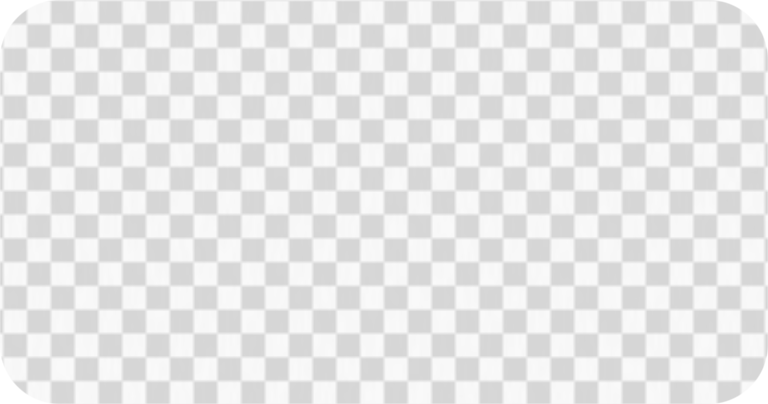
Give the GLSL for this pattern, as a Shadertoy shader.

```glsl
// A pale grey checkerboard on a white ground, cut to a rounded panel.
// Two soft square waves are multiplied to give the checks and their blurred seams;
// faint upright streaks of value noise add slight wear to each check.

#define CELL 0.0589          // side of one check, in canvas heights
#define SHIFT 0.0015         // downward offset of the grid
#define SEAM 0.15            // width of the blurred seam, in checks
#define RADIUS 0.148         // corner radius of the panel
#define STREAK 0.012         // strength of the streaks
#define STREAK_FREQ vec2(7.0, 1.7)
#define LIGHT vec3(0.972)
#define DARK vec3(0.840)
#define GROUND vec3(1.0)

float hash(vec2 p) {
    vec3 q = fract(vec3(p.xyx) * 0.1031);
    q += dot(q, q.yzx + 33.33);
    return fract((q.x + q.y) * q.z);
}

float valueNoise(vec2 p) {
    vec2 i = floor(p), f = fract(p);
    f = f * f * (3.0 - 2.0 * f);
    return mix(mix(hash(i), hash(i + vec2(1.0, 0.0)), f.x),
               mix(hash(i + vec2(0.0, 1.0)), hash(i + 1.0), f.x), f.y);
}

// Square wave of period two: +1 on even checks, -1 on odd, with soft flanks.
vec2 softSquare(vec2 u, float halfWidth) {
    vec2 triangle = 0.5 - abs(mod(u + 0.5, 2.0) - 1.0);
    return clamp(triangle / halfWidth, -1.0, 1.0);
}

float roundedBox(vec2 p, vec2 halfSize, float radius) {
    vec2 q = abs(p) - halfSize + radius;
    return length(max(q, 0.0)) + min(max(q.x, q.y), 0.0) - radius;
}

void mainImage(out vec4 fragColor, in vec2 fragCoord) {
    float pixel = 1.0 / iResolution.y;
    vec2 p = (fragCoord - 0.5 * iResolution.xy) * pixel;

    // Checks: a column seam and a row middle lie at the centre.
    vec2 grid = (p + vec2(0.0, SHIFT)) / CELL + vec2(0.0, 0.5);
    vec2 wave = softSquare(grid, max(0.5 * SEAM, 0.5 * pixel / CELL));
    float darkness = 0.5 + 0.5 * wave.x * wave.y;
    vec3 color = mix(LIGHT, DARK, darkness);

    // Wear: streaks, fainter on the dark checks.
    float streak = valueNoise(grid * STREAK_FREQ + 200.0) - 0.5;
    color += STREAK * streak * mix(1.0, 0.5, darkness);

    // Panel outline.
    float edge = roundedBox(p, 0.5 * iResolution.xy * pixel, RADIUS);
    color = mix(color, GROUND, smoothstep(-pixel, pixel, edge));

    fragColor = vec4(color, 1.0);
}
```
